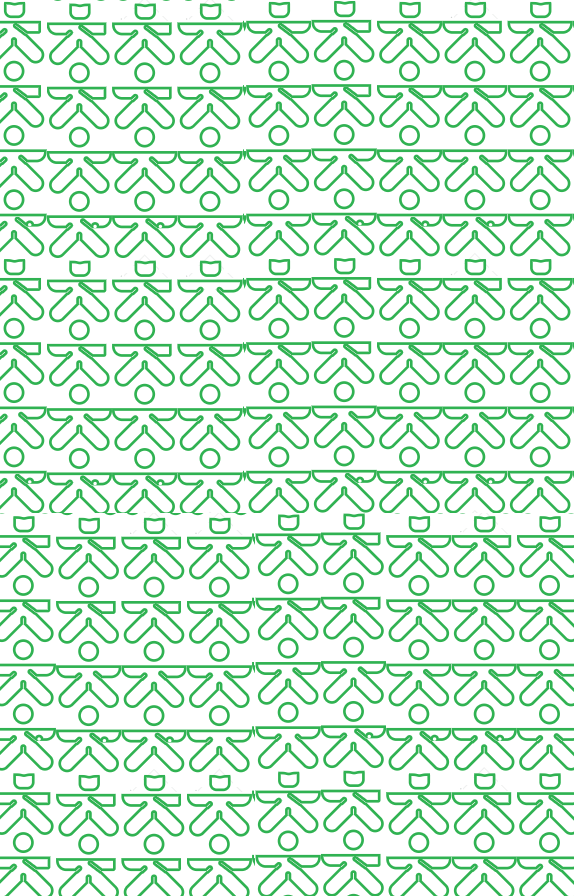
Give the GLSL for this pattern, as a WebGL 2 fragment shader.

```glsl
#version 300 es
precision highp float;
// Rows of green outlined splayed figures under flat bars, each above a ring or a cup.

uniform vec2 u_resolution;
out vec4 outColor;

float hash(vec2 p) {
  return fract(sin(dot(p, vec2(127.1, 311.7))) * 43758.5453);
}

float capsule(vec2 p, vec2 a, vec2 b, float r) {
  vec2 pa = p - a, ba = b - a;
  return length(pa - ba * clamp(dot(pa, ba) / dot(ba, ba), 0.0, 1.0)) - r;
}

float roundBox(vec2 p, vec2 halfSize, float r) {
  vec2 q = abs(p) - halfSize + r;
  return length(max(q, 0.0)) + min(max(q.x, q.y), 0.0) - r;
}

bool hasBit(int mask, int i) {
  return ((mask >> i) & 1) == 1;
}

// Bar with two drooping arms and two legs; y points down from the bar.
float figure(vec2 p, int row, int col) {
  bool squared = (row == 0 && hasBit(167, col)) || (row == 1 && hasBit(39, col));
  bool wavy = row == 3 && hasBit(231, col);
  bool plain = (row == 0 && col == 3) || (row == 3 && (col == 3 || col == 4));
  bool cutRight = squared && p.x > 0.0;

  float arms = roundBox(p, vec2(cutRight ? 22.0 : 26.8, 8.8), cutRight ? 1.0 : 7.5);
  arms = max(arms, -p.y);
  float legs = capsule(vec2(abs(p.x), p.y), vec2(0.0, 9.5), vec2(18.5, 28.0), 6.3);
  float d = min(arms, legs);

  // Notches at the crotch and under the left arm
  d = max(d, -capsule(p, vec2(0.0, 15.5), vec2(0.0, 20.0), 1.5));
  d = max(d, -capsule(p, vec2(-8.0, 7.5), vec2(-10.5, 9.8), 1.4));

  // Slit under the right arm, of varying depth
  vec2 slitStart = plain ? vec2(8.0, 7.5) : row == 2 ? vec2(6.0, 5.8)
                 : wavy ? vec2(3.0, 3.8) : row == 3 ? vec2(6.0, 5.8) : vec2(1.5, 3.0);
  d = max(d, -capsule(p, slitStart, vec2(10.5, 9.8), 1.3));
  if (wavy) d = max(d, -(length(p - vec2(13.5, 8.4)) - 2.6));
  return d;
}

float cup(vec2 p) {
  float rim = -5.6 + 0.8 * exp(-p.x * p.x * 0.12);
  return max(roundBox(p + vec2(0.0, 2.0), vec2(8.0), 5.2), rim - p.y);
}

void main() {
  // Canvas of 492 by 768 units, y down
  vec2 p = gl_FragCoord.xy / u_resolution * vec2(492.0, 768.0);
  p.y = 768.0 - p.y;
  float px = 492.0 / u_resolution.x;

  // The lower part is shifted right; a seam separates the fourth and fifth columns
  float lower = step(439.5, p.y);
  p.x -= 8.0 * lower;
  p.x -= 3.0 * step(209.5, p.x);
  float column = floor((p.x + 16.0) / 56.0);
  int col = int(clamp(column, 0.0, 8.0));

  // Small vertical misalignment of column groups
  if (col >= 1 && col <= 3) p.y -= 1.4;
  if (col == 5) p.y += 0.8;
  if (lower > 0.5 && (col == 4 || col == 5)) p.y += 1.4;

  float line = floor((p.y - 16.5) / 55.1);
  int row = int(mod(line, 4.0));
  vec2 q = vec2(p.x - 12.0 - 56.0 * column, p.y - 19.0 - 55.1 * line);

  float below = row == 3 ? cup(q - vec2(0.5, 44.5)) : length(q - vec2(0.0, 42.0)) - 7.8;
  float d = min(abs(figure(q, row, col)), abs(below));
  float ink = clamp(0.5 - (d - 1.15) / px, 0.0, 1.0);

  // Faint diagonal scratches and specks around some cups
  float wear = 0.0;
  if (row == 3 && hasBit(140, col)) {
    float scratch = abs(abs(q.x) - (q.y - 33.0)) * 0.707;
    wear = 0.1 * clamp(1.0 - scratch / px, 0.0, 1.0) * step(0.35, hash(floor(q / 6.0)));
    float speck = length(q - vec2(-20.0, 51.0)) - 0.5;
    wear = max(wear, 0.3 * clamp(0.5 - speck / px, 0.0, 1.0));
  }

  vec3 green = vec3(0.19, 0.70, 0.32);
  vec3 color = mix(vec3(1.0), vec3(0.35, 0.40, 0.38), wear);
  outColor = vec4(mix(color, green, ink), 1.0);
}
```
